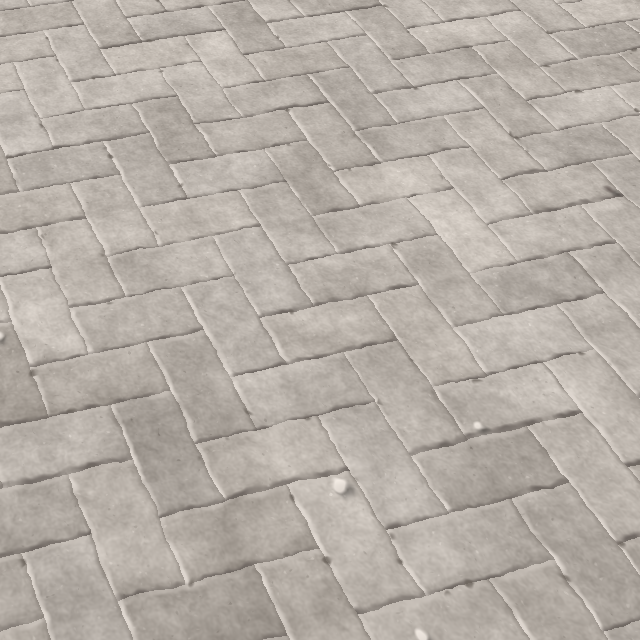
A WebGL 1 fragment shader for this texture:

```glsl
precision highp float;
uniform vec2 u_resolution;

vec2 hash2(vec2 p) {
  p = vec2(dot(p, vec2(127.1, 311.7)), dot(p, vec2(269.5, 183.3)));
  return fract(sin(p) * 43758.5);
}

float gradientNoise(vec2 p) {
  vec2 i = floor(p), f = fract(p);
  vec2 s = f * f * f * (f * (f * 6.0 - 15.0) + 10.0);
  vec2 e = vec2(0.0, 1.0);
  float a = dot(hash2(i) * 2.0 - 1.0, f);
  float b = dot(hash2(i + e.yx) * 2.0 - 1.0, f - e.yx);
  float c = dot(hash2(i + e.xy) * 2.0 - 1.0, f - e.xy);
  float d = dot(hash2(i + e.yy) * 2.0 - 1.0, f - e.yy);
  return mix(mix(a, b, s.x), mix(c, d, s.x), s.y);
}

// Solves the perspective projection for the point on the ground, in brick widths
vec2 groundPoint(vec2 uv) {
  vec2 across = vec2(0.0859, 0.0227) - 0.0105 * uv;
  vec2 away = vec2(-0.0237, 0.0853) - 0.0382 * uv;
  vec2 offset = uv - vec2(0.448, 0.586);
  float det = across.x * away.y - away.x * across.y;
  return vec2(offset.x * away.y - away.x * offset.y,
              across.x * offset.y - offset.x * across.y) / det;
}

// 1 below the given width, fading to 0 over the softness
float band(float dist, float width, float softness) {
  return 1.0 - smoothstep(width - softness, width + softness, dist);
}

// xy: corner of the herringbone brick, zw: its size
vec4 herringbone(vec2 p) {
  vec2 cell = floor(p);
  float k = floor(mod(cell.x - cell.y + 0.5, 4.0));
  if (k < 2.0) return vec4(cell - vec2(k, 0.0), 2.0, 1.0);
  return vec4(cell - vec2(0.0, 3.0 - k), 1.0, 2.0);
}

// Stones lying on the paving, at most one in each patch of ground
vec3 addPebbles(vec3 color, vec2 p, float softness) {
  vec2 patchId = floor(p / 2.0);
  vec2 pick = hash2(patchId + 7.3);
  if (pick.x > 0.13) return color;
  vec2 d = p - 2.0 * (patchId + 0.25 + 0.5 * hash2(patchId + 31.7));
  float radius = mix(0.06, 0.13, pick.y) + 0.05 * gradientNoise(p * 7.0);
  vec3 stone = pick.x < 0.03 ? vec3(0.45, 0.41, 0.39) : vec3(0.91, 0.88, 0.85);
  stone += 0.5 * d.y;
  color *= 1.0 - 0.35 * band(length(d + vec2(-0.03, 0.08)), radius, softness + 0.03);
  return mix(color, stone, band(length(d), radius, softness));
}

void main() {
  vec2 uv = gl_FragCoord.xy / u_resolution;
  vec2 ground = groundPoint(uv);
  float depth = 1.0 + dot(ground, vec2(0.0105, 0.0382));
  vec2 softness = 0.026 + 0.9 * depth / (u_resolution * vec2(0.08, 0.085 - 0.038 * uv.y));

  // Uneven edges and laying
  vec2 p = ground + vec2(0.0, 1.0);
  p += 0.07 * vec2(gradientNoise(p * 1.9), gradientNoise(p * 1.9 + 19.0));
  p += 0.03 * vec2(gradientNoise(p * 8.0 + 5.0), gradientNoise(p * 8.0 + 43.0));
  vec4 brick = herringbone(p);
  vec2 local = p - brick.xy;
  vec2 rest = brick.zw - local;
  vec2 tint = hash2(brick.xy + 3.7);
  vec2 jitter = hash2(brick.xy + 11.3) - 0.5;

  // Brick face: own tone, soft stains, grain
  float tone = 0.09 * (tint.x - 0.5) + 0.06 * (uv.y - 0.5);
  tone += 0.09 * gradientNoise(p * 0.45 + 3.0) + 0.10 * gradientNoise(p * 1.4);
  tone += 0.075 * gradientNoise(p * 4.0 + 8.0);
  tone += 0.06 * gradientNoise(p * 9.0) + 0.055 * gradientNoise(p * 18.0);
  vec3 color = vec3(0.719, 0.690, 0.659) + tone;
  color += vec3(-0.003, 0.0, 0.004) * (tint.y - 0.5);
  float speck = gradientNoise(p * 12.0 + 61.0);
  color += 0.07 * smoothstep(0.35, 0.6, speck) - 0.08 * smoothstep(0.38, 0.6, -speck);

  // Dirt gathered toward the near and right edges
  color -= 0.045 * band(min(local.y, rest.x + 0.06), 0.12, 0.12);

  // Sunlit bevels on the left and far edges
  float wear = gradientNoise(p * 2.7 + 27.0);
  float lit = band(local.x, 0.06 + 0.04 * jitter.x, softness.x);
  color = mix(color, vec3(0.87, 0.84, 0.81), lit * clamp(0.72 + 1.7 * wear, 0.05, 1.0));
  float rim = band(rest.y, 0.075, softness.y);
  color = mix(color, vec3(0.79, 0.76, 0.73), rim * clamp(0.45 + 1.3 * wear, 0.0, 0.9));

  // Shadowed joints on the right and near edges, partly filled with sand
  float side = band(rest.x, 0.03 + 0.02 * jitter.y, softness.x);
  color = mix(color, vec3(0.53, 0.50, 0.47), side * clamp(0.55 - wear, 0.1, 0.9));
  float gap = 0.058 + 0.05 * jitter.y + 0.07 * gradientNoise(p * 5.0 + 15.0);
  float near = band(local.y, gap, softness.y);
  color = mix(color, vec3(0.44, 0.41, 0.39), near * clamp(0.7 - 1.5 * wear, 0.18, 1.0));

  // Dark crumbs caught along the joints
  float edge = min(min(local.x, rest.x), min(local.y, rest.y));
  float crumb = smoothstep(0.32, 0.48, gradientNoise(p * 3.7 + 73.0)) * band(edge, 0.06, 0.05);
  color = mix(color, vec3(0.42, 0.39, 0.36), 0.8 * crumb);

  color = addPebbles(color, p, softness.y);
  gl_FragColor = vec4(color, 1.0);
}
```
